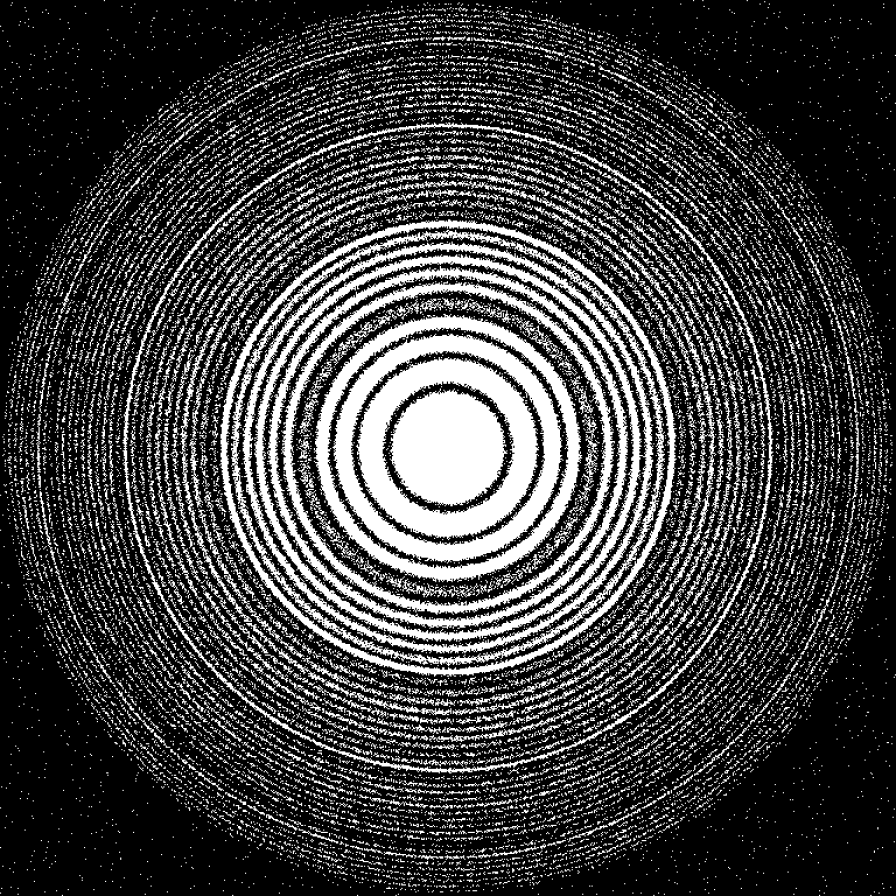
Give the GLSL for this background, as a Shadertoy shader.

```glsl
// Concentric zone-plate fringes drawn as black and white grain. Ring phase grows
// with squared radius; each cell of a fine grid turns white with the local ring
// density, and the cells under a pixel are averaged by their covered area.

const float TAU = 6.2831853;
const float GRAIN_CELLS = 768.0;    // grain cells per canvas height
const float RING_RATE = 163.84;     // fringes per unit of squared radius
const float DISC_RADIUS = 0.495;    // edge of the bright disc
const float DISC_SOFTNESS = 0.003;
const float FALLOFF = 0.205;        // brightness over radius
const float CORE_GAIN = 3.0;        // extra exposure in the middle
const float CORE_SPREAD = 0.015;
const float OUTER_DENSITY = 0.022;  // sparse dust beyond the disc
const vec4 BRIGHT_BANDS = vec4(10.25, 21.25, 26.25, 34.25);
const vec4 DARK_BANDS = vec4(4.25, 11.25, 22.25, 32.2);
const vec4 BRIGHT_GAIN = vec4(1.1, 1.0, 0.6, 0.9);
const vec4 DARK_GAIN = vec4(0.72, 0.55, 0.5, 0.65);
const vec3 INK = vec3(0.0);
const vec3 LIGHT = vec3(1.0);

// Integer hash of a cell, 0 to 1
float hashCell(vec2 cell) {
    uvec2 q = uvec2(ivec2(cell) + 4096) * uvec2(1597u, 3812u);
    uint n = (q.x ^ (q.y >> 1u)) * 747796u + 28913u;
    n = (n ^ (n >> 15u)) * 739981u;
    n = (n ^ (n >> 13u)) * 668265u;
    n ^= n >> 16u;
    return float(n & 0xffffu) / 65536.0;
}

// Soft bumps around four ring numbers
vec4 bandBumps(float phase, vec4 bands, float width) {
    vec4 d = (phase - bands) / width;
    return exp(-d * d);
}

// Chance of a white grain at a radius
float ringDensity(float radius) {
    float phase = RING_RATE * radius * radius;
    float fringe = 0.5 + 0.5 * sin(TAU * phase);
    fringe = mix(fringe, fringe * fringe, smoothstep(0.2, 0.45, radius));

    // Exposure: saturated core, then a slow fade
    float gain = FALLOFF / max(radius, 0.01)
               + CORE_GAIN * exp(-radius * radius / CORE_SPREAD);

    // Uneven ring strength: layered sines, then distinct bands
    float uneven = 0.14 * sin(phase * 1.9) + 0.1 * sin(phase * 0.83 + 1.0);
    gain *= 1.0 + uneven * smoothstep(3.0, 7.0, phase);
    gain *= 1.0 + dot(bandBumps(phase, BRIGHT_BANDS, 0.55), BRIGHT_GAIN);
    gain *= 1.0 - dot(bandBumps(phase, DARK_BANDS, 0.7), DARK_GAIN);

    float disc = 1.0 - smoothstep(DISC_RADIUS - DISC_SOFTNESS,
                                  DISC_RADIUS + DISC_SOFTNESS, radius);
    return mix(OUTER_DENSITY * fringe, clamp(gain * fringe, 0.0, 1.0), disc);
}

void mainImage(out vec4 fragColor, in vec2 fragCoord) {
    // Pixel footprint in grain cells, measured from the canvas centre
    float cellsPerPixel = GRAIN_CELLS / iResolution.y;
    vec2 middle = (fragCoord - 0.5 * iResolution.xy) * cellsPerPixel;
    vec2 low = middle - 0.5 * cellsPerPixel;
    vec2 high = middle + 0.5 * cellsPerPixel;

    // Area-weighted average of the grains under the pixel
    float white = 0.0;
    float area = 0.0;
    for (int y = 0; y < 4; y++) {
        for (int x = 0; x < 4; x++) {
            vec2 cell = floor(low) + vec2(x, y);
            vec2 overlap = max(min(high, cell + 1.0) - max(low, cell), 0.0);
            float weight = overlap.x * overlap.y;
            if (weight <= 0.0) continue;
            float radius = length(cell + 0.5) / GRAIN_CELLS;
            white += weight * step(hashCell(cell), ringDensity(radius));
            area += weight;
        }
    }
    fragColor = vec4(mix(INK, LIGHT, white / max(area, 1e-5)), 1.0);
}
```
